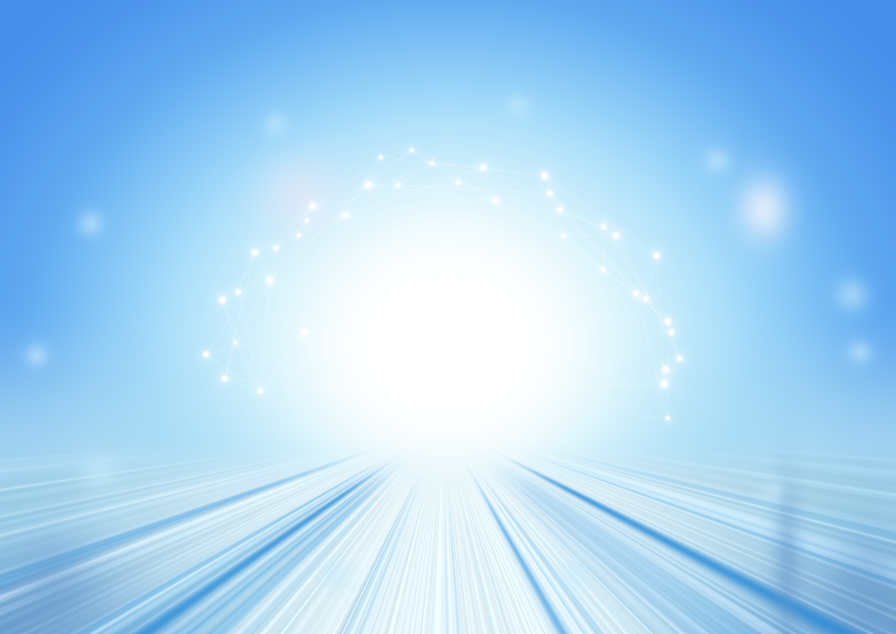
A WebGL 1 fragment shader for this background:

```glsl
precision highp float;
uniform vec2 u_resolution;

#define GLOW_CENTER vec2(0.0, 0.458)
#define VANISHING vec2(-0.007, 0.33)
#define HORIZON 0.305
#define STAR_COUNT 38
#define BOKEH_COUNT 11
#define ARCH_SIZE vec2(0.385, 0.31)
#define LINK_STRENGTH 0.13
#define STREAK_STRENGTH 0.75

float hash(float n) {
  return fract(sin(n * 12.9898 + 4.1) * 4375.85);
}

float noise(float x) {
  float i = floor(x);
  float f = x - i;
  return mix(hash(i), hash(i + 1.0), f * f * (3.0 - 2.0 * f));
}

float softSpot(vec2 p, vec2 center, vec2 size) {
  vec2 q = (p - center) / size;
  return exp(-dot(q, q));
}

float segmentDistance(vec2 p, vec2 a, vec2 b) {
  vec2 ab = b - a;
  float t = clamp(dot(p - a, ab) / max(dot(ab, ab), 1e-5), 0.0, 1.0);
  return length(p - a - ab * t);
}

// A narrow beam around one direction from the vanishing point
float beam(float angle, float direction, float width) {
  float d = (angle - direction) / width;
  return exp(-d * d);
}

vec3 skyColor(vec2 p) {
  float d = length((p - GLOW_CENTER) * vec2(0.82, 1.0));
  vec3 c = mix(vec3(1.0), vec3(0.86, 0.96, 0.99), smoothstep(0.08, 0.26, d));
  c = mix(c, vec3(0.64, 0.86, 0.98), smoothstep(0.19, 0.42, d));
  c = mix(c, vec3(0.40, 0.69, 0.95), smoothstep(0.34, 0.57, d));
  c = mix(c, vec3(0.28, 0.56, 0.92), smoothstep(0.48, 0.75, d));
  float haze = 1.0 - smoothstep(0.26, 0.54, p.y);
  return mix(c, vec3(0.73, 0.89, 0.95), haze * 0.75 * smoothstep(0.2, 0.5, d));
}

vec3 floorColor(vec2 p) {
  vec2 q = p - VANISHING;
  float angle = atan(q.x, max(-q.y, 1e-4));
  float reach = length(q);
  float side = smoothstep(0.08, 0.75, abs(q.x));
  vec3 c = mix(vec3(0.90, 0.96, 0.98), vec3(0.62, 0.81, 0.91), side);
  float corner = smoothstep(0.3, 0.75, abs(p.x)) * (1.0 - smoothstep(0.0, 0.2, p.y));
  c = mix(c, vec3(0.38, 0.58, 0.79), corner * 0.75);

  // Layered streaks, finer ones appearing away from the vanishing point
  float broad = noise(angle * 13.0 + 30.0);
  float medium = noise(angle * 42.0 + 90.0);
  float fine = noise(angle * 120.0 + 250.0);
  float clarity = smoothstep(0.04, 0.2, reach) * STREAK_STRENGTH;
  float tint = smoothstep(0.3, 0.7, abs(angle));
  float blue = smoothstep(0.45, 0.9, broad * 0.5 + medium * 0.5);
  c = mix(c, vec3(0.36, 0.69, 0.90), blue * clarity * mix(0.25, 0.75, tint));
  float light = smoothstep(0.5, 0.95, medium * 0.45 + fine * 0.55);
  c = mix(c, vec3(0.95, 0.99, 1.0), light * clarity * 0.8);
  c += (fine - 0.5) * 0.09 * clarity;

  // Saturated main beams
  float beams = beam(angle, -0.96, 0.022) + beam(angle, 1.09, 0.018);
  beams += 0.75 * beam(angle, 0.52, 0.022) + 0.55 * beam(angle, -1.23, 0.012);
  beams += 0.35 * beam(angle, 0.93, 0.11);
  return mix(c, vec3(0.13, 0.53, 0.84), min(beams, 1.0) * clarity);
}

vec2 starPosition(float i) {
  float angle = mix(-0.42, 3.5, (i + hash(i)) / float(STAR_COUNT));
  float radius = mix(0.52, 1.0, sqrt(hash(i + 71.0)));
  return GLOW_CENTER + ARCH_SIZE * radius * vec2(cos(angle), sin(angle));
}

void main() {
  vec2 p = (gl_FragCoord.xy - vec2(0.5 * u_resolution.x, 0.0)) / u_resolution.y;
  float pixel = 1.0 / u_resolution.y;
  float ground = 1.0 - smoothstep(HORIZON - 0.09, HORIZON + 0.005, p.y);
  vec3 color = mix(skyColor(p), floorColor(p), ground);

  // Blurred towers
  float towers = 0.5 * softSpot(p, vec2(0.535, 0.11), vec2(0.022, 0.12));
  towers += 0.4 * softSpot(p, vec2(0.66, 0.08), vec2(0.06, 0.08));
  towers += 0.4 * softSpot(p, vec2(-0.62, 0.08), vec2(0.07, 0.08));
  color = mix(color, vec3(0.38, 0.58, 0.80), towers);

  // Central light and warm flares
  color = mix(color, vec3(1.0), 0.9 * softSpot(p, GLOW_CENTER, vec2(0.15, 0.18)));
  color = mix(color, vec3(0.93, 0.91, 0.97), 0.55 * softSpot(p, vec2(-0.235, 0.69), vec2(0.06)));
  color = mix(color, vec3(0.94, 0.96, 0.99), 0.8 * softSpot(p, vec2(0.498, 0.67), vec2(0.04, 0.05)));

  // Scattered bokeh around the rim
  for (int n = 0; n < BOKEH_COUNT; n++) {
    float i = float(n);
    float angle = 0.15 + 0.59 * i + 0.2 * hash(i + 9.0);
    vec2 center = GLOW_CENTER + vec2(0.65, 0.38) * vec2(cos(angle), sin(angle));
    float size = mix(0.018, 0.03, hash(i + 40.0));
    color = mix(color, vec3(0.78, 0.92, 0.99), 0.55 * softSpot(p, center, vec2(size)));
  }

  // Star arch with faint links
  float links = 0.0;
  float stars = 0.0;
  float lineWidth = max(0.001, pixel);
  for (int n = 0; n < STAR_COUNT; n++) {
    float i = float(n);
    vec2 star = starPosition(i);
    float near = segmentDistance(p, star, starPosition(mod(i + 2.0, float(STAR_COUNT))));
    float far = segmentDistance(p, star, starPosition(min(i + 7.0, float(STAR_COUNT) - 1.0)));
    links += 1.0 - smoothstep(0.0, lineWidth * 1.5, min(near, far));
    float size = mix(0.003, 0.006, hash(i + 23.0));
    stars += softSpot(p, star, vec2(size)) + 0.3 * softSpot(p, star, vec2(size * 2.6));
  }
  color = mix(color, vec3(1.0), min(links * LINK_STRENGTH, 0.4));
  color = mix(color, vec3(1.0), min(stars, 1.0));
  gl_FragColor = vec4(clamp(color, 0.0, 1.0), 1.0);
}
```
